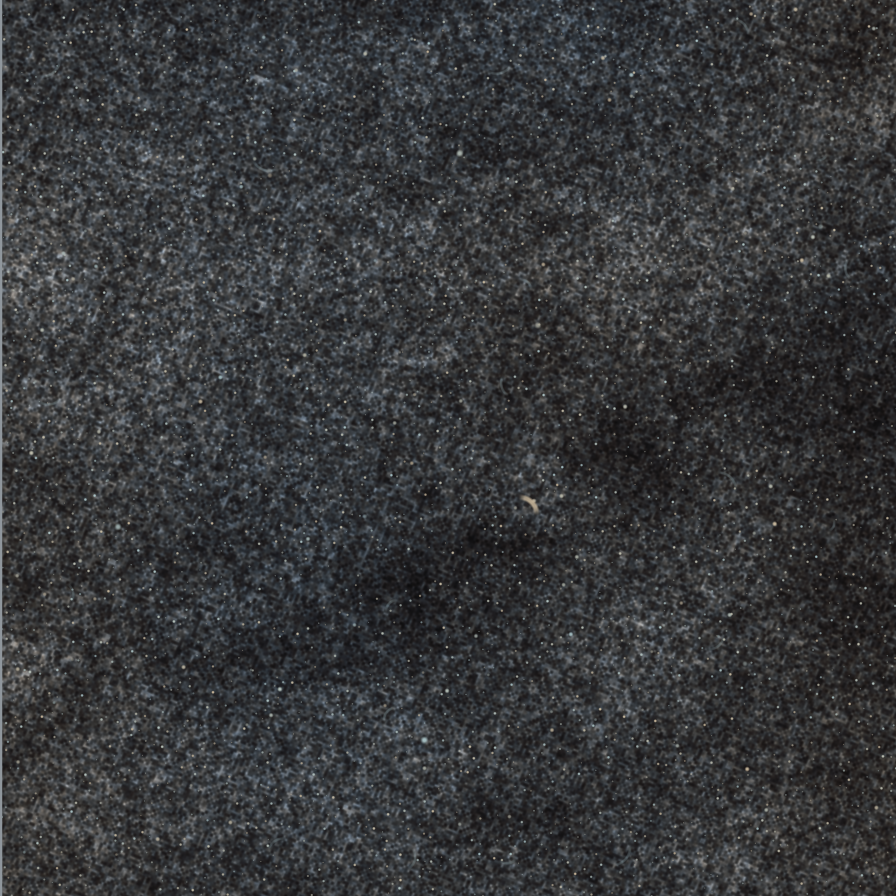
Write a WebGL 1 fragment shader that draws this texture.

```glsl
#ifdef GL_FRAGMENT_PRECISION_HIGH
precision highp float;
#else
precision mediump float;
#endif
// Dark dusty slate: log-normal brightness made of cloudy patches and fine grain,
// strewn with pale warm and cool specks, a few faint curled fibres and a thin
// light strip along the left edge.

uniform vec2 u_resolution;

const float MEDIAN_LUMA    = 0.200;
const float PATCH_CONTRAST = 0.17;   // spread of log brightness
const float GRAIN_CONTRAST = 0.30;
const float PATCH_SCALE    = 2.5;    // cells per canvas height
const float GRAIN_SCALE    = 330.0;
const float FIBRE_SCALE    = 8.0;
const float EDGE_WIDTH     = 0.0026;
const float NOISE_SPREAD   = 0.2145; // standard deviation of value noise
const float CHROMA         = 0.028;

const vec3 SHADOW_TINT = vec3(1.04, 0.97, 1.02);
const vec3 STONE_TINT  = vec3(0.965, 1.00, 1.035);
const vec3 WARM_DUST   = vec3(0.78, 0.71, 0.60);
const vec3 COOL_DUST   = vec3(0.66, 0.77, 0.79);
const vec3 EDGE_COLOUR = vec3(0.56, 0.59, 0.61);

float hash(vec2 p) {
  vec3 q = fract(vec3(p.xyx) * 0.1031);
  q += dot(q, q.yzx + 33.33);
  return fract((q.x + q.y) * q.z);
}

vec2 hash2(vec2 p) {
  return vec2(hash(p), hash(p + 71.7));
}

// Value noise with zero mean and unit spread.
float noise(vec2 p) {
  vec2 i = floor(p), f = fract(p);
  f = f * f * (3.0 - 2.0 * f);
  float low  = mix(hash(i), hash(i + vec2(1.0, 0.0)), f.x);
  float high = mix(hash(i + vec2(0.0, 1.0)), hash(i + 1.0), f.x);
  return (mix(low, high, f.y) - 0.5) / NOISE_SPREAD;
}

vec2 rotate(vec2 p, float angle) {
  float c = cos(angle), s = sin(angle);
  return vec2(c * p.x - s * p.y, s * p.x + c * p.y);
}

// Cloudy patches, drawn out sideways and rising slightly to the right.
float patches(vec2 p) {
  vec2 q = rotate(p, -0.15) * vec2(0.7, 1.0) * PATCH_SCALE + 17.3;
  float sum = 0.0, weight = 0.6;
  for (int i = 0; i < 4; i++) {
    sum += weight * noise(q);
    q = rotate(q, 0.06) * 2.1 + 9.1;
    weight *= 0.87;
  }
  return sum;
}

float grain(vec2 p) {
  vec2 q = rotate(p, 0.4) * GRAIN_SCALE;
  return 0.80 * noise(q + 40.0)
       + 0.50 * noise(rotate(q, 0.7) * 0.57 + 90.0)
       + 0.33 * noise(rotate(q, 1.3) * 0.27 + 150.0);
}

// One soft round speck in a share of the cells: tint in rgb, cover in a.
vec4 specks(vec2 p, float scale, float share, float radius, float pixel) {
  vec2 cell = floor(p * scale) + scale;
  vec2 centre = 0.3 + 0.4 * hash2(cell);
  vec2 look = hash2(cell + 311.0);
  float size = max(radius * mix(0.6, 1.2, look.x), 0.6 * pixel);
  float dist = length((fract(p * scale) - centre) / scale);
  float cover = 1.0 - smoothstep(0.25 * size, 1.5 * size, dist);
  cover *= step(hash(cell + 523.0), share) * mix(0.35, 1.0, look.x * look.x);
  return vec4(mix(WARM_DUST, COOL_DUST, look.y), cover);
}

// Quarter arc around the origin, brightest in its middle.
float arc(vec2 p, float radius, float width, float pixel) {
  float line = 1.0 - smoothstep(0.3 * width, width + pixel, abs(length(p) - radius));
  return line * smoothstep(0.62, 1.0, dot(normalize(p + 1e-5), vec2(0.7071)));
}

float fibres(vec2 p, float pixel) {
  vec2 cell = floor(p * FIBRE_SCALE);
  vec2 local = (fract(p * FIBRE_SCALE) - mix(vec2(0.3), vec2(0.7), hash2(cell + 7.0))) / FIBRE_SCALE;
  float radius = mix(0.008, 0.022, hash(cell + 19.0));
  float present = step(hash(cell + 43.0), 0.3);
  return 0.25 * present * arc(rotate(local, 6.283 * hash(cell + 61.0)), radius, 0.0012, pixel);
}

void main() {
  vec2 p = gl_FragCoord.xy / u_resolution.y;
  float pixel = 1.0 / u_resolution.y;

  // Stone: shadows lean to plum, the rest to blue grey.
  float luma = MEDIAN_LUMA * exp(PATCH_CONTRAST * patches(p) + GRAIN_CONTRAST * grain(p));
  vec3 colour = luma * mix(SHADOW_TINT, STONE_TINT, smoothstep(0.11, 0.20, luma));
  float warmth = noise(p * 3.0 + 5.0) + noise(p * 210.0 + 31.0);
  colour *= 1.0 + CHROMA * warmth * vec3(1.0, 0.0, -1.0);

  // Dust, from many fine specks to a few large ones.
  float scale = 110.0, share = 0.24, radius = 0.0013;
  for (int i = 0; i < 3; i++) {
    vec4 dust = specks(rotate(p, 0.3 + float(i)), scale, share, radius, pixel);
    colour = mix(colour, dust.rgb, dust.a);
    scale *= 0.36;
    share *= 0.6;
    radius *= 1.5;
  }

  // Faint fibres and one bright curl.
  colour = mix(colour, COOL_DUST, fibres(p, pixel));
  colour = mix(colour, WARM_DUST, 0.85 * arc(p - vec2(0.580, 0.426), 0.019, 0.0032, pixel));

  float edge = 1.0 - smoothstep(EDGE_WIDTH - 0.5 * pixel, EDGE_WIDTH + 0.5 * pixel, p.x);
  gl_FragColor = vec4(mix(colour, EDGE_COLOUR, edge), 1.0);
}
```
